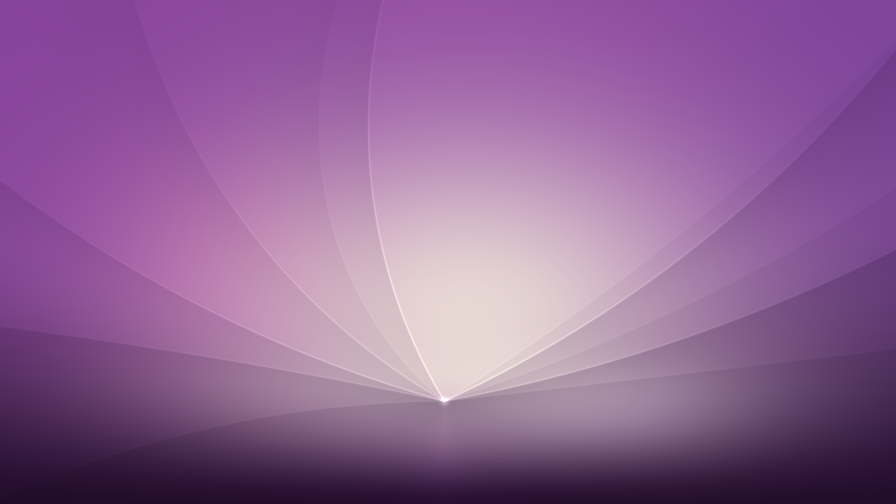
A Shadertoy shader for this background:

```glsl
// Curved translucent rays fan out from a low focus over a soft violet glow.

#define FOCUS vec2(0.496, 0.204)
#define GLOW_CENTER vec2(0.05, 0.17)
#define GLOW_SIZE vec2(0.55, 0.37)
#define FOLD_WIDTH 0.16
#define LINE_WIDTH 0.0018
#define VIOLET vec3(0.53, 0.265, 0.61)
#define CREAM vec3(0.905, 0.845, 0.83)
#define NIGHT vec3(0.13, 0.045, 0.165)
#define ROSE vec3(0.07, 0.015, 0.01)

// Each ray: signed start angle from vertical, bend, fold shade, line strength.
const int RAY_COUNT = 11;
const vec4 RAYS[RAY_COUNT] = vec4[RAY_COUNT](
    vec4(-0.546, -0.489, 0.07, 0.13),
    vec4(-0.880, -0.755, 0.04, 0.03),
    vec4(-1.050, -0.390, 0.06, 0.08),
    vec4(-1.298, -0.192, 0.10, 0.10),
    vec4(-1.364,  0.045, 0.12, 0.06),
    vec4(-1.574,  0.235, 0.09, 0.03),
    vec4( 1.010, -0.100, 0.04, 0.03),
    vec4( 1.136, -0.200, 0.12, 0.13),
    vec4( 1.260, -0.130, 0.05, 0.02),
    vec4( 1.386, -0.147, 0.17, 0.10),
    vec4( 1.456,  0.000, 0.08, 0.03)
);

float softSpot(vec2 p, vec2 center, vec2 size) {
    vec2 q = (p - center) / size;
    return exp(-dot(q, q));
}

// Violet sky, sinking into darkness that climbs toward the sides.
vec3 backdrop(vec2 p) {
    float height = p.y + FOCUS.y;
    float duskTop = 0.25 + abs(p.x) * (p.x > 0.0 ? 0.45 : 0.35);
    vec3 sky = VIOLET + vec3(0.04, 0.03, 0.02) * exp(-4.0 * p.x * p.x);
    sky -= vec3(0.04, 0.0, 0.01) * smoothstep(0.3, 0.9, p.x);
    return mix(NIGHT, sky, smoothstep(-0.05, duskTop, height));
}

// The glow is tall above its center and cut short below the focus.
vec3 addGlow(vec3 color, vec2 p) {
    vec2 q = vec2(p.x, max(p.y, GLOW_CENTER.y));
    float glow = softSpot(q, GLOW_CENTER, GLOW_SIZE);
    glow *= smoothstep(-0.20, 0.06, p.y);
    color = mix(color, CREAM, glow);
    color += ROSE * softSpot(p, vec2(-0.47, 0.28), vec2(0.28, 0.25));
    return color + 0.10 * softSpot(p, vec2(0.38, -0.04), vec2(0.25, 0.10));
}

// Fold shadows lie outside each ray; a thin light runs along its edge.
vec3 addRays(vec3 color, vec2 p, float pixel) {
    float radius = length(p);
    float angle = atan(p.x, p.y);
    for (int i = 0; i < RAY_COUNT; i++) {
        vec4 ray = RAYS[i];
        float turn = angle * sign(ray.x) - abs(ray.x) - ray.y * radius;
        float slope = ray.y * radius;
        float dist = radius * turn / sqrt(1.0 + slope * slope);
        float fold = smoothstep(-pixel, pixel, dist)
                   * exp(-max(dist, 0.0) / FOLD_WIDTH);
        color *= 1.0 - ray.z * fold * vec3(0.85, 1.0, 0.75);
        float width = max(LINE_WIDTH, 0.7 * pixel);
        float line = exp(-dist * dist / (width * width));
        color += ray.w * line * exp(-2.2 * radius * radius);
    }
    return color;
}

void mainImage(out vec4 fragColor, in vec2 fragCoord) {
    vec2 p = (fragCoord - FOCUS * iResolution.xy) / iResolution.y;
    float pixel = 1.0 / iResolution.y;

    vec3 color = backdrop(p);
    color = addGlow(color, p);
    color = addRays(color, p, pixel);
    color += 0.25 * softSpot(p, vec2(0.0), vec2(0.008));

    fragColor = vec4(clamp(color, 0.0, 1.0), 1.0);
}
```
